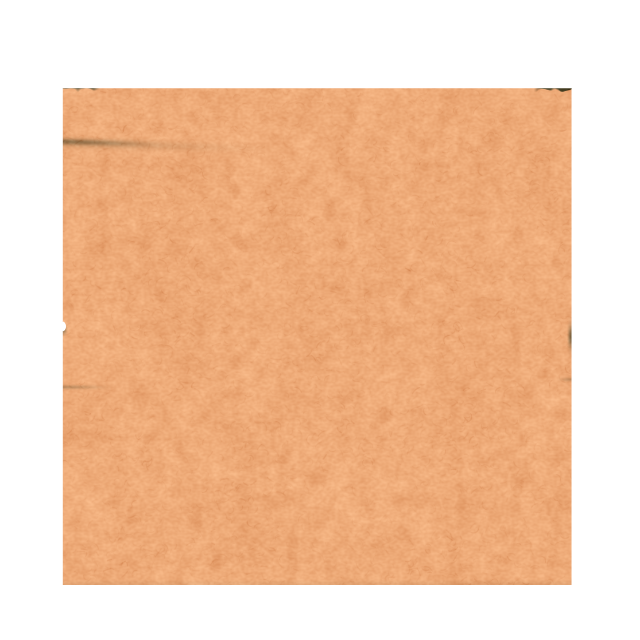
This texture is drawn by a Shadertoy shader. Its source:

```glsl
const vec3 MARGIN = vec3(1.0);
const vec3 PAPER = vec3(0.930, 0.665, 0.467);
const vec3 TONE_STEP = vec3(0.018, 0.027, 0.029);
const vec3 STAIN = vec3(0.30, 0.19, 0.15);
const vec2 SHEET_MIN = vec2(0.098, 0.086);
const vec2 SHEET_MAX = vec2(0.893, 0.862);
const float GRAIN = 1.7;
const float MOTTLE = 1.5;
const float CLOUD = 1.2;
const float BLOTCH = 1.8;
const float FIBRE = 1.9;
const float FIBRE_WIDTH = 0.0006;
const float TAU = 6.2831853;

// Integer hash giving two values from 0 to 1
vec2 hash2(ivec2 cell, int seed) {
    uint h = uint(cell.x) * 1597334677u ^ uint(cell.y) * 3812015801u ^ uint(seed) * 2654435769u;
    h = (h ^ (h >> 16)) * 2246822519u;
    h = (h ^ (h >> 13)) * 3266489917u;
    h ^= h >> 16;
    return vec2(h & 65535u, h >> 16) / 65535.0;
}

vec2 gradient(vec2 cell, vec2 period, int seed) {
    float a = TAU * hash2(ivec2(mod(cell, period)), seed).x;
    return vec2(cos(a), sin(a));
}

// Gradient noise that wraps after a whole number of cells
float noise(vec2 uv, vec2 period, int seed) {
    vec2 p = uv * period, i = floor(p), f = p - i;
    vec2 w = f * f * f * (f * (f * 6.0 - 15.0) + 10.0);
    vec2 e = vec2(1.0, 0.0);
    float a = dot(gradient(i, period, seed), f);
    float b = dot(gradient(i + e.xy, period, seed), f - e.xy);
    float c = dot(gradient(i + e.yx, period, seed), f - e.yx);
    float d = dot(gradient(i + e.xx, period, seed), f - e.xx);
    return mix(mix(a, b, w.x), mix(c, d, w.x), w.y);
}

// Short bent fibres, one per wrapping cell
float fibres(vec2 uv, float count, float halfLength, float px, int seed) {
    vec2 p = uv * count, base = floor(p);
    float ink = 0.0;
    for (int y = -1; y <= 1; y++)
    for (int x = -1; x <= 1; x++) {
        vec2 cell = base + vec2(x, y);
        ivec2 id = ivec2(mod(cell, vec2(count)));
        vec2 shape = hash2(id, seed + 1), look = hash2(id, seed + 2);
        vec2 q = p - cell - hash2(id, seed);
        float a = (shape.x - 0.5) * 2.6;
        q = mat2(cos(a), -sin(a), sin(a), cos(a)) * q;
        q.y -= (shape.y - 0.5) * 2.5 * q.x * q.x;
        float reach = halfLength * mix(0.4, 1.0, look.x);
        float d = length(vec2(max(abs(q.x) - reach, 0.0), q.y)) / count;
        float line = 1.0 - smoothstep(FIBRE_WIDTH - 0.5 * px, FIBRE_WIDTH + px, d);
        ink = max(ink, line * look.y * look.y);
    }
    return ink;
}

// Soft horizontal crease fading away from a side edge
float crease(vec2 uv, float edge, float height, float reach, float width) {
    float along = abs(uv.x - edge) / reach;
    float across = (uv.y - height) / width;
    return exp(-across * across) * (1.0 - smoothstep(0.0, 1.0, along));
}

// Tone in steps around the mean, dark values negative
float paperTone(vec2 uv, float px) {
    float coarse = noise(uv, vec2(9.0, 7.0), 1);
    float cloud = noise(uv, vec2(22.0, 17.0), 2) + 0.8 * coarse;
    float mottle = noise(uv, vec2(46.0, 52.0), 3);
    float flake = noise(uv, vec2(88.0, 110.0), 4);
    float grain = noise(uv, vec2(165.0, 225.0), 5);
    float tone = CLOUD * cloud + MOTTLE * mottle + GRAIN * (0.8 * flake + grain);

    float clump = noise(uv, vec2(34.0, 30.0), 6) + 0.45 * flake + 0.4 * coarse;
    tone -= BLOTCH * smoothstep(0.22, 0.65, clump);

    float density = smoothstep(-0.4, 0.4, coarse + mottle);
    float hairs = fibres(uv, 64.0, 0.45, px, 20) + 0.8 * fibres(uv, 97.0, 0.5, px, 30);
    tone -= FIBRE * hairs * mix(1.0, 0.5, density);
    return tone + 0.25;
}

// Wear along the sheet: creases, dark corner scraps and side nicks
float wear(vec2 uv) {
    float ragged = noise(uv, vec2(70.0, 90.0), 7);
    float slope = 0.03 * (uv.x - SHEET_MIN.x);
    float stain = 0.85 * crease(uv, SHEET_MIN.x, 0.779 - slope, 0.17, 0.0045);
    stain += 0.35 * crease(uv, SHEET_MIN.x, 0.777 - slope, 0.36, 0.007);
    stain += 0.6 * crease(uv, SHEET_MIN.x, 0.395, 0.085, 0.003);
    stain += 0.5 * crease(uv, SHEET_MAX.x, 0.407, 0.025, 0.003);
    stain += 1.6 * crease(uv, SHEET_MAX.x, 0.474, 0.008, 0.016);
    stain += 1.2 * crease(uv, SHEET_MIN.x, 0.484, 0.009, 0.006);

    float side = min(uv.x - SHEET_MIN.x, SHEET_MAX.x - uv.x);
    float corner = 1.0 - smoothstep(0.045, 0.060, side);
    float rim = 1.0 - smoothstep(0.001, 0.004, SHEET_MAX.y - uv.y + 0.006 * ragged);
    float foot = 1.0 - smoothstep(0.0, 0.010, uv.y - SHEET_MIN.y);
    return stain + 2.2 * corner * rim + 0.15 * foot;
}

void mainImage(out vec4 fragColor, in vec2 fragCoord) {
    vec2 uv = fragCoord / iResolution.xy;
    float px = 1.0 / iResolution.y;

    vec3 sheet = PAPER + TONE_STEP * paperTone(uv, px) - STAIN * wear(uv);

    // Sheet outline with a small torn nick on the left
    vec2 inside = min(uv - SHEET_MIN, SHEET_MAX - uv);
    float nick = length((uv - vec2(SHEET_MIN.x, 0.490)) / vec2(1.0, 1.5)) - 0.005;
    float outline = min(min(inside.x, inside.y), nick);
    float cover = smoothstep(-0.5 * px, 0.5 * px, outline);
    fragColor = vec4(mix(MARGIN, clamp(sheet, 0.0, 1.0), cover), 1.0);
}
```
